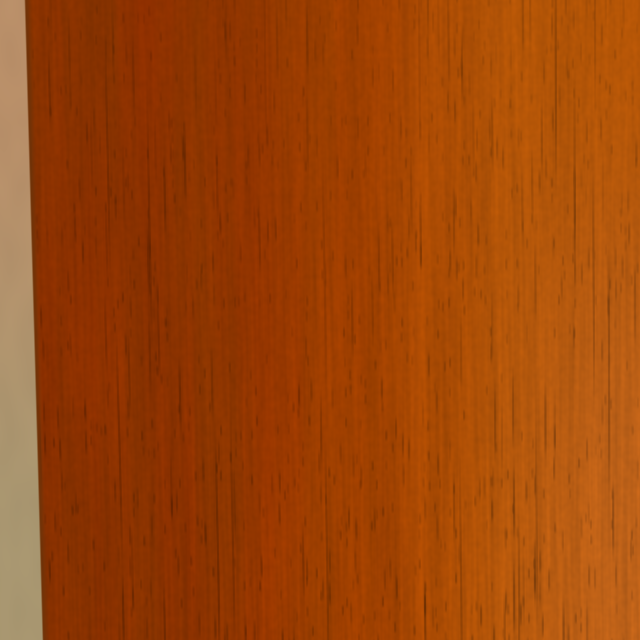
This texture is drawn by a three.js fragment shader. Its source:

```glsl
// Warm orange-brown wood panel beside a narrow strip of pale wall.
// A broad light gradient runs left to right; stretched gradient noise makes
// the upright grain, and scattered thin dashes make the dark pores.

varying vec2 vUv;

const vec3 WOOD_DARK  = vec3(0.540, 0.193, 0.000);
const vec3 WOOD_MID   = vec3(0.630, 0.250, 0.000);
const vec3 WOOD_LIGHT = vec3(0.710, 0.335, 0.025);
const vec3 WOOD_GLOW  = vec3(0.755, 0.395, 0.115);
const vec3 RED_TINT   = vec3(0.030, -0.016, 0.000);
const vec3 WALL_TOP   = vec3(0.725, 0.560, 0.410);
const vec3 WALL_BASE  = vec3(0.660, 0.590, 0.440);
const vec3 EDGE_SHADE = vec3(0.440, 0.200, 0.030);

const float EDGE_X       = 0.067;  // wall edge at the bottom
const float LEAN         = 0.028;  // sideways drift of edge and grain
const float EDGE_SOFT    = 0.0018;
const float GRAIN_FINE   = 0.085;
const float GRAIN_MEDIUM = 0.060;
const float GRAIN_BROAD  = 0.050;
const float MOTTLE       = 0.035;
const float PORE_DEPTH   = 0.230;

float hash(vec2 p) {
  vec3 q = fract(vec3(p.xyx) * 0.1031);
  q += dot(q, q.yzx + 33.33);
  return fract((q.x + q.y) * q.z);
}

vec2 gradientAt(vec2 cell) {
  float angle = 6.2832 * hash(cell);
  return vec2(cos(angle), sin(angle));
}

// Gradient noise, roughly -0.7 to 0.7
float noise(vec2 p) {
  vec2 i = floor(p);
  vec2 f = p - i;
  vec2 u = f * f * f * (f * (f * 6.0 - 15.0) + 10.0);
  vec2 e = vec2(1.0, 0.0);
  float low = mix(dot(gradientAt(i), f),
                  dot(gradientAt(i + e), f - e), u.x);
  float high = mix(dot(gradientAt(i + e.yx), f - e.yx),
                   dot(gradientAt(i + 1.0), f - 1.0), u.x);
  return mix(low, high, u.y);
}

// One tapered upright dash per chosen cell of a staggered grid
float dashes(vec2 p, vec2 grid, float share, float halfWidth, float seed) {
  float column = floor(p.x * grid.x);
  float y = p.y * grid.y + 7.0 * hash(vec2(column, seed));
  vec2 cell = vec2(column, floor(y) + seed);
  float pick = hash(cell + 17.0);
  float centre = 0.3 + 0.4 * hash(cell + 41.0);
  float across = abs(fract(p.x * grid.x) - centre) / grid.x;
  float along = fract(y);
  float taper = smoothstep(0.0, 0.35, along) * smoothstep(1.0, 0.6, along);
  float line = 1.0 - smoothstep(0.2 * halfWidth, halfWidth, across);
  return line * taper * step(pick, share) * (0.4 + 0.6 * pick / share);
}

// Pores from long and sparse to short and numerous
float pores(vec2 p) {
  float total = 0.0;
  for (int i = 0; i < 4; i++) {
    float k = float(i);
    vec2 grid = vec2(34.0 + 30.0 * k, 2.2 + 4.5 * k * k);
    total += dashes(p, grid, 0.20 - 0.03 * k, 0.0028, 60.0 + 13.0 * k)
           * (1.0 - 0.1 * k);
  }
  return min(total, 1.3);
}

vec3 woodLight(vec2 uv, float drift) {
  float x = uv.x + drift;
  vec3 color = mix(WOOD_DARK, WOOD_MID, smoothstep(0.25, 0.60, x));
  color = mix(color, WOOD_LIGHT, smoothstep(0.53, 0.82, x));
  float glow = smoothstep(0.68, 1.0, x) * smoothstep(0.95, 0.25, uv.y);
  return mix(color, WOOD_GLOW, 0.8 * glow);
}

vec3 wood(vec2 uv) {
  vec2 p = vec2(uv.x + LEAN * (1.0 - uv.x) * uv.y, uv.y);
  p.x += 0.002 * noise(vec2(p.x * 5.0, p.y * 2.5));

  // Grain at three widths, clearer toward the bottom
  float fine = noise(vec2(p.x * 125.0, p.y * 3.5))
             + 0.6 * noise(vec2(p.x * 210.0 + 9.0, p.y * 8.0));
  float medium = noise(vec2(p.x * 48.0 + 3.7, p.y * 1.6));
  float broad = noise(vec2(p.x * 15.0 + 8.3, p.y * 0.9));
  float mottle = noise(uv * vec2(75.0, 50.0)) + noise(uv * vec2(140.0, 110.0));
  float clarity = mix(1.1, 0.65, uv.y);

  float shade = 1.0 + clarity * (GRAIN_FINE * fine + GRAIN_MEDIUM * medium)
              + GRAIN_BROAD * broad + MOTTLE * mottle;
  shade -= PORE_DEPTH * clarity * pores(p);

  // Reddish and olive bands fade out toward the lit side
  float band = noise(vec2(p.x * 11.0 + 2.0, p.y * 1.3)) + 0.5 * medium;
  vec3 tint = RED_TINT * band * (1.0 - smoothstep(0.4, 0.7, uv.x));
  return woodLight(uv, 0.03 * broad) * shade + tint;
}

void main() {
  float fromEdge = vUv.x - (EDGE_X - LEAN * vUv.y);
  vec3 wall = mix(WALL_BASE, WALL_TOP, smoothstep(0.1, 0.9, vUv.y));
  wall *= 1.0 + 0.03 * noise(vUv * vec2(30.0, 12.0));

  vec3 panel = wood(vUv);
  panel = mix(EDGE_SHADE, panel, smoothstep(0.0, 0.012, fromEdge));
  vec3 color = mix(wall, panel, smoothstep(-EDGE_SOFT, EDGE_SOFT, fromEdge));
  gl_FragColor = vec4(clamp(color, 0.0, 1.0), 1.0);
}
```
